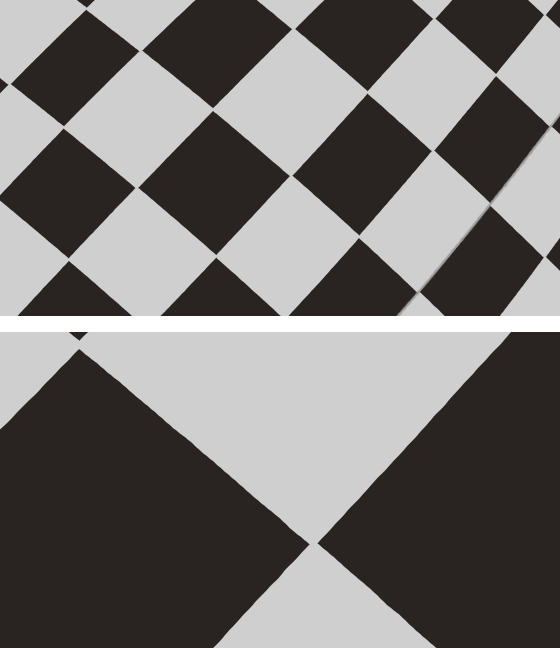
Top: the whole. Bottom: its middle third, enlarged.
Give the GLSL for this pattern, as a WebGL 2 fragment shader.

```glsl
#version 300 es
precision highp float;

uniform vec2 u_resolution;
out vec4 fragColor;

const vec3 LIGHT = vec3(0.81, 0.81, 0.81);
const vec3 DARK = vec3(0.16, 0.14, 0.13);
const vec3 SMUDGE = vec3(0.55, 0.54, 0.54);

const float VIEW_HEIGHT = 4.32;   // canvas height in cloth units
const float INSET = 0.0095;       // gap around dark checks, in cells
const float EDGE_WOBBLE = 0.0015; // unevenness of the edges, in cells
const float SMUDGE_LINE = 3.0;    // grid line that carries the grey fold
const float SMUDGE_WIDTH = 0.015;
const float SMUDGE_STRENGTH = 0.7;
const float FOLD_LIMIT = -4.9;    // keeps the bulge from turning too tight

// Diagonal grid, stretched over a bulge: cells are largest near the middle.
vec2 clothGrid(vec2 p) {
    float across = p.x - p.y;
    float along = p.x + p.y;
    float d = max(across + 0.6, FOLD_LIMIT);
    float e = along - 0.5;

    float column = 0.49 + d * (0.502 + d * (0.00625 + d * (0.0055 - d * 0.00065)));
    column += along * (0.012 + d * (0.0095 + 0.0015 * along));

    float row = 0.28 + e * (0.45 + e * e * (0.00267 + e * 0.0002));
    row += across * (0.003 * across - 0.033);
    return vec2(column, row);
}

// Layered sines, roughly -1 to 1.
float ripple(vec2 p) {
    return 0.5 * sin(p.x * 31.0 + 2.0 * sin(p.y * 17.0))
         + 0.3 * sin(p.y * 67.0 + p.x * 23.0)
         + 0.2 * sin(p.x * 113.0 - p.y * 89.0);
}

// Size of one pixel measured in cells, for each grid axis.
vec2 pixelSize(vec2 grid) {
    vec2 dx = dFdx(grid);
    vec2 dy = dFdy(grid);
    return max(sqrt(dx * dx + dy * dy), vec2(1e-5));
}

// Coverage of the dark checks, slightly inset so corners stay apart.
float darkCheck(vec2 grid, vec2 pixel) {
    vec2 cell = floor(grid);
    float odd = mod(cell.x + cell.y, 2.0);
    vec2 border = 0.5 - abs(fract(grid) - 0.5);
    vec2 inside = (border - INSET) / pixel;
    return odd * clamp(min(inside.x, inside.y) + 0.5, 0.0, 1.0);
}

void main() {
    vec2 p = (gl_FragCoord.xy - 0.5 * u_resolution) / u_resolution.y * VIEW_HEIGHT;
    float rough = ripple(p);

    vec2 grid = clothGrid(p);
    vec2 pixel = pixelSize(grid);
    float dark = darkCheck(grid + EDGE_WOBBLE * rough, pixel);
    vec3 color = mix(LIGHT, DARK, dark);

    // Ragged grey fold along one grid line
    float foldWidth = SMUDGE_WIDTH * (1.0 + 0.35 * rough);
    float foldDistance = abs(grid.x - SMUDGE_LINE);
    float fold = 1.0 - smoothstep(foldWidth - pixel.x, foldWidth + pixel.x, foldDistance);
    color = mix(color, SMUDGE, fold * SMUDGE_STRENGTH);

    fragColor = vec4(color, 1.0);
}
```
